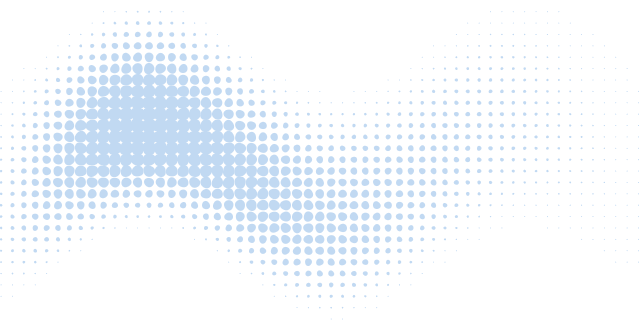
This background is drawn by a WebGL 2 fragment shader. Its source:

```glsl
#version 300 es
precision highp float;
// Halftone wave: a grid of slightly uneven pale blue dots swelling along a wavy ridge.

uniform vec2 u_resolution;
out vec4 outColor;

const float PI = 3.14159265;
const vec3 PAPER = vec3(1.0);
const vec3 DOT_BLUE = vec3(0.757, 0.851, 0.949);
const float PITCH = 0.03557;
const vec2 GRID_ORIGIN = vec2(0.0034, 0.003);

float hash(vec2 cell) {
    return fract(sin(dot(cell, vec2(127.1, 311.7))) * 43758.5453);
}

// Height of the wave's ridge at x.
float ridgeHeight(float x, float base, float swing, float crestX, float period) {
    return base + swing * cos(2.0 * PI * (x - crestX) / period);
}

// Quick rise from the left, long decay to the right.
float strengthAlong(float x, float peakX, float riseWidth, float fallWidth) {
    float rise = cos(0.5 * PI * clamp((peakX - x) / riseWidth, 0.0, 1.0));
    float fall = pow(clamp(1.0 - (x - peakX) / fallWidth, 0.0, 1.0), 1.1);
    return rise * fall;
}

// Rounded falloff with different reach above and below the ridge.
float strengthAcross(float offset, float reachAbove, float reachBelow) {
    float t = offset > 0.0 ? offset / reachAbove : -offset / reachBelow;
    return pow(max(cos(0.5 * PI * min(t, 1.0)), 0.0), 1.1);
}

// Dot radius at a grid point; faint dots keep a minimum size, then vanish.
float dotRadius(vec2 center, float largest, float smallest) {
    float ridge = ridgeHeight(center.x, 0.453, 0.143, 0.456, 1.185);
    float strength = strengthAlong(center.x, 0.466, 0.52, 1.59)
                   * strengthAcross(center.y - ridge, 0.406, 0.3125);
    return strength > 0.008 ? max(largest * strength, smallest) : 0.0;
}

// Signed distance to a circle whose outline is bent by layered sines.
float unevenDot(vec2 p, float radius, float seed, float wobble) {
    float angle = atan(p.y, p.x + 1e-6);
    float bend = sin(2.0 * angle + 2.0 * PI * seed)
               + 0.7 * sin(3.0 * angle + 17.0 * seed);
    return length(p) - radius * (1.0 + wobble * bend);
}

// Coverage of the dot grid; neighbours are included because large dots overlap.
float halftone(vec2 p, float pixel) {
    vec2 nearest = floor((p - GRID_ORIGIN) / PITCH + 0.5);
    float coverage = 0.0;
    for (int j = -1; j <= 1; j++) {
        for (int i = -1; i <= 1; i++) {
            vec2 cell = nearest + vec2(i, j);
            vec2 center = GRID_ORIGIN + cell * PITCH;
            float radius = dotRadius(center, 0.0232, 0.0014);
            if (radius > 0.0) {
                float d = unevenDot(p - center, radius, hash(cell), 0.05);
                coverage = max(coverage, clamp(0.5 - d / pixel, 0.0, 1.0));
            }
        }
    }
    return coverage;
}

void main() {
    // Canvas height is one unit.
    vec2 p = gl_FragCoord.xy / u_resolution.y;
    float ink = halftone(p, 1.0 / u_resolution.y);
    outColor = vec4(mix(PAPER, DOT_BLUE, ink), 1.0);
}
```
